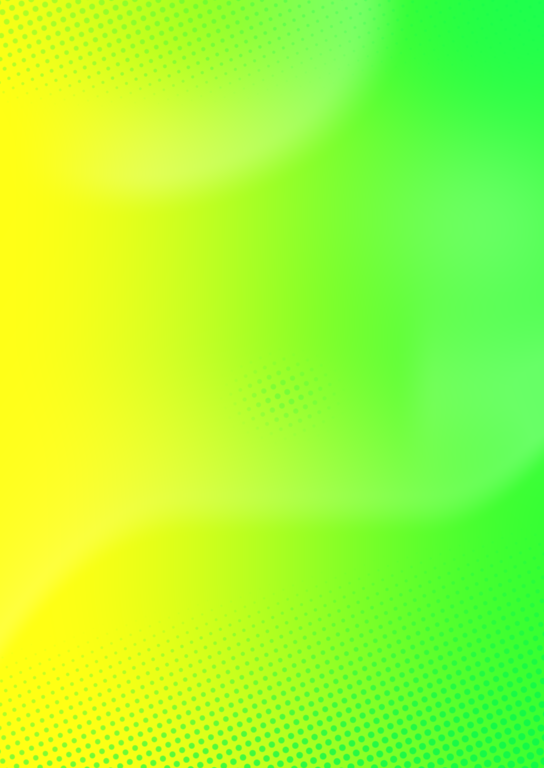
A Shadertoy shader for this background:

```glsl
// Draws a soft yellow-to-green gradient with pale curved glows and halftone dots.

const vec3 YELLOW = vec3(1.0, 1.0, 0.08);
const vec3 GREEN = vec3(0.20, 1.0, 0.20);
const vec3 DOT_GREEN = vec3(0.03, 0.97, 0.30);
const float RAMP_WIDTH = 0.72;     // all lengths are in canvas heights
const float TINT_STRENGTH = 0.25;
const float DOT_PITCH = 0.0137;
const float DOT_ANGLE = 0.42;
const float DOT_MAX_RADIUS = 0.36; // in grid cells

// Smooth step that falls from one to zero.
float fall(float a, float b, float x) {
    return 1.0 - smoothstep(a, b, x);
}

float softSpot(vec2 p, vec2 center, vec2 size) {
    vec2 q = (p - center) / size;
    return exp(-dot(q, q));
}

// Horizontal ramp, bent along the height of the canvas.
vec3 baseColor(vec2 p) {
    float bend = 0.09 * smoothstep(0.8, 1.0, p.y)
               - 0.04 * fall(0.38, 0.56, p.y)
               - 0.04 * fall(0.0, 0.25, p.y);
    vec3 color = mix(YELLOW, GREEN, smoothstep(0.0, RAMP_WIDTH, p.x + bend));
    float coolCorner = softSpot(p, vec2(0.71, 1.0), vec2(0.16, 0.16));
    return mix(color, vec3(0.08, 1.0, 0.34), 0.7 * coolCorner);
}

// Pale light, brightest beside the curved edges.
float glow(vec2 p) {
    // Rounded lobe hanging from the top
    float lobe = length((p - vec2(0.17, 1.0)) / vec2(0.33, 0.255));
    float light = smoothstep(0.2, 0.95, lobe) * fall(0.88, 1.12, lobe)
                * smoothstep(0.0, 0.22, p.x);

    // Band resting on the lower hill
    float left = max(0.25 - p.x, 0.0);
    float right = max(p.x - 0.55, 0.0);
    float above = p.y - (0.325 - 2.8 * left * left + 3.5 * right * right);
    light += 0.85 * smoothstep(-0.025, 0.035, above)
           * exp(-max(above, 0.0) / 0.14);

    // Two patches at the right
    light += 0.85 * softSpot(p, vec2(0.63, 0.71), vec2(0.15, 0.13));
    light += 0.6 * smoothstep(0.51, 0.57, p.x)
           * softSpot(p, vec2(0.68, 0.50), vec2(0.3, 0.09));

    // Saturated centre
    light *= 1.0 - 0.8 * softSpot(p, vec2(0.375, 0.59), vec2(0.12, 0.10));
    return clamp(light, 0.0, 1.0);
}

// Round dots on a turned grid; coverage sets their size.
float halftone(vec2 p, float coverage) {
    float c = cos(DOT_ANGLE);
    float s = sin(DOT_ANGLE);
    vec2 cell = fract(mat2(c, -s, s, c) * p / DOT_PITCH) - 0.5;
    float radius = DOT_MAX_RADIUS * sqrt(clamp(coverage, 0.0, 1.0));
    float blur = 1.0 / (DOT_PITCH * iResolution.y);
    return fall(radius - blur, radius + blur, length(cell))
         * smoothstep(0.0, 0.2, coverage);
}

void mainImage(out vec4 fragColor, in vec2 fragCoord) {
    vec2 p = fragCoord / iResolution.y;
    vec3 color = baseColor(p);
    color = mix(color, vec3(1.0), TINT_STRENGTH * glow(p));

    // Dots growing toward the lower right
    float low = clamp((0.25 - p.y + 0.25 * (p.x - 0.35)) / 0.33, 0.0, 1.0);
    float lowAlpha = mix(0.25, 0.8, smoothstep(0.1, 0.9, low));
    color = mix(color, DOT_GREEN, lowAlpha * halftone(p, low));

    // Faint dots along the top and in the centre
    float top = smoothstep(0.84, 1.0, p.y) * mix(0.15, 0.6, fall(0.15, 0.45, p.x));
    color = mix(color, DOT_GREEN, 0.28 * halftone(p, top));
    float middle = softSpot(p, vec2(0.37, 0.485), vec2(0.06, 0.045));
    color = mix(color, DOT_GREEN, 0.26 * middle * halftone(p, 0.6 * middle));

    fragColor = vec4(color, 1.0);
}
```
